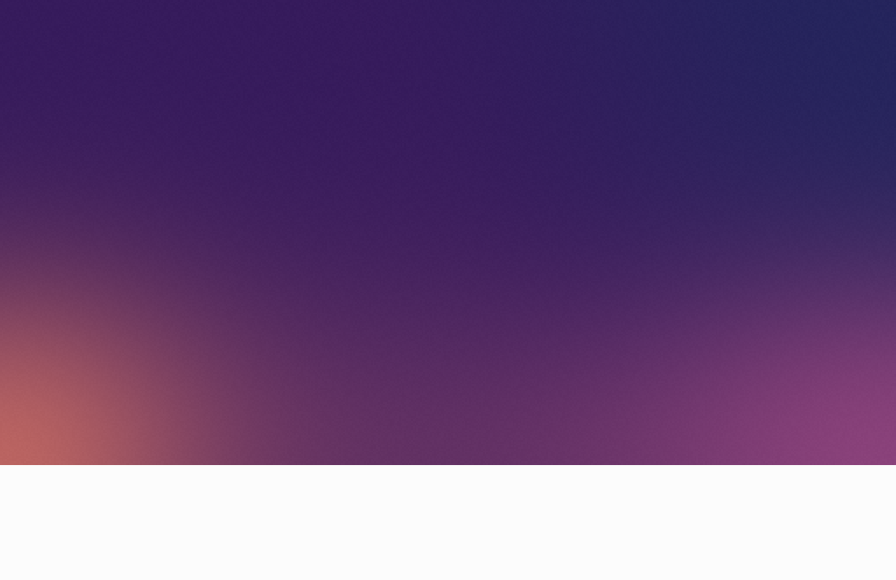
Write a Shadertoy shader that draws this background.

```glsl
// A dusky gradient panel above a plain pale strip.
// A violet-to-navy base is warmed by a plum haze and two soft corner
// glows, coral at left and magenta at right, under a faint grain.

float hash(vec2 p) {
    return fract(sin(dot(p, vec2(12.9898, 78.233))) * 43758.5453);
}

// Elliptical gaussian falloff, 1 at the centre.
float glow(vec2 p, vec2 centre, vec2 radius) {
    vec2 d = (p - centre) / radius;
    return exp(-dot(d, d));
}

vec3 duskPanel(vec2 p) {
    // Cool base, turning to navy towards the upper right
    vec3 violet = vec3(0.21, 0.105, 0.36);
    vec3 navy = vec3(0.142, 0.142, 0.36);
    float cool = smoothstep(0.35, 0.98, p.x + 0.25 * (p.y - 1.0));
    vec3 colour = mix(violet, navy, cool);

    // Plum haze rising from the lower edge, lower on the right
    float hazeHeight = mix(0.42, 0.33, smoothstep(0.4, 0.75, p.x));
    float haze = 0.85 * exp(-pow(p.y / hazeHeight, 2.0));
    colour = mix(colour, vec3(0.40, 0.20, 0.39), haze);

    // Corner glows
    float magenta = 0.9 * glow(p, vec2(1.0, 0.0), vec2(0.30, 0.40));
    colour = mix(colour, vec3(0.56, 0.265, 0.49), magenta);
    float coral = 0.9 * glow(p, vec2(0.0), vec2(0.23, 0.385));
    return mix(colour, vec3(0.77, 0.415, 0.38), coral);
}

void mainImage(out vec4 fragColor, in vec2 fragCoord) {
    vec2 uv = fragCoord / iResolution.xy;
    float stripTop = 0.198;

    // Panel coordinates run from 0 at the strip to 1 at the top
    vec2 p = vec2(uv.x, max(uv.y - stripTop, 0.0) / (1.0 - stripTop));
    vec3 colour = duskPanel(p);

    // Fine grain
    colour += 0.012 * (hash(floor(uv * vec2(512.0, 332.0))) - 0.5);

    // Pale strip with a smoothed edge
    float edge = 0.5 / iResolution.y;
    float panel = smoothstep(stripTop - edge, stripTop + edge, uv.y);
    fragColor = vec4(mix(vec3(0.988), colour, panel), 1.0);
}
```
